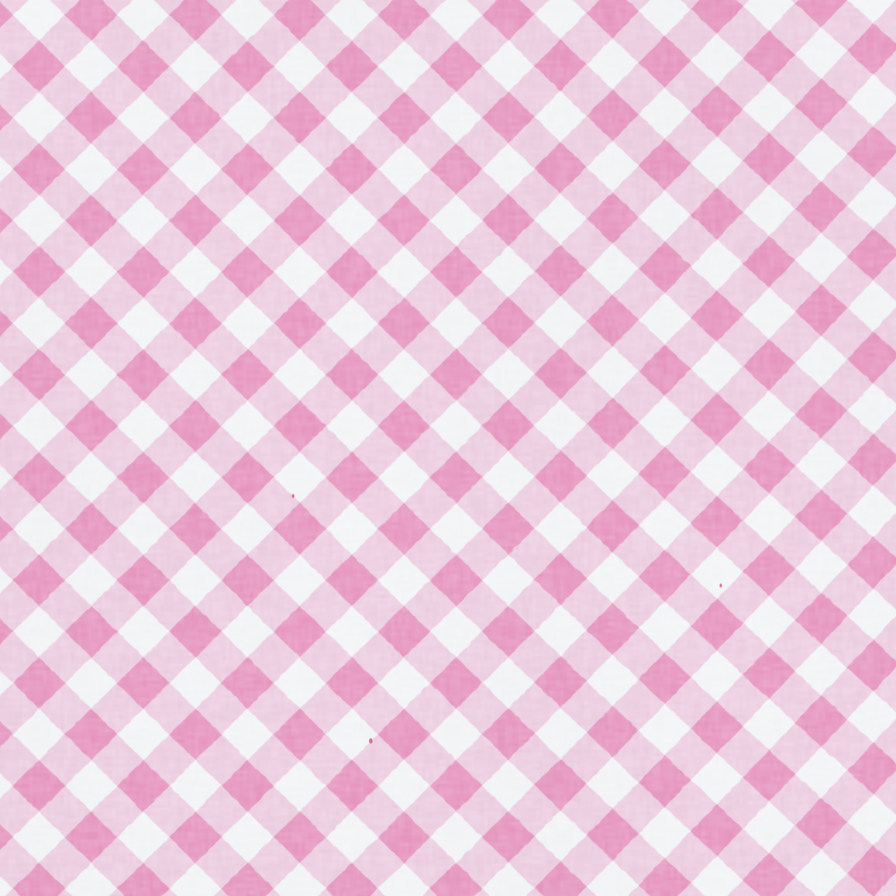
Write a WebGL 1 fragment shader that draws this pattern.

```glsl
precision highp float;

// Pink gingham on the bias: two families of diagonal bands cross on white cloth,
// giving deep pink diamonds where they overlap and pale pink where only one runs.
// The cloth bends slightly at the right and carries thread grain and a few specks.

uniform vec2 u_resolution;

float hash(vec2 p) {
  return fract(sin(dot(p, vec2(127.1, 311.7))) * 43758.5453);
}

float noise(vec2 p) {
  vec2 i = floor(p);
  vec2 f = fract(p);
  f = f * f * (3.0 - 2.0 * f);
  return mix(mix(hash(i), hash(i + vec2(1.0, 0.0)), f.x),
             mix(hash(i + vec2(0.0, 1.0)), hash(i + vec2(1.0, 1.0)), f.x), f.y);
}

// Coverage of a band centred on whole phases and half a period wide
float band(float phase, float soft) {
  float fromCentre = abs(fract(phase + 0.5) - 0.5);
  return 1.0 - smoothstep(-soft, soft, fromCentre - 0.251);
}

// Rare small marks, at most one in each cell of a coarse grid
float specks(vec2 p, float pixel) {
  vec2 cell = floor(p * 8.0);
  vec2 centre = 0.2 + 0.6 * vec2(hash(cell + 3.1), hash(cell + 7.7));
  vec2 offset = (fract(p * 8.0) - centre) / 8.0;
  float radius = mix(0.0012, 0.0025, hash(cell + 5.3));
  float mark = 1.0 - smoothstep(radius - pixel, radius + pixel, length(offset * vec2(1.2, 0.8)));
  return mark * step(0.93, hash(cell + 11.9));
}

void main() {
  vec2 uv = gl_FragCoord.xy / u_resolution;
  float pixel = 1.0 / min(u_resolution.x, u_resolution.y);

  // Sag of the cloth, upward toward the right edge
  float bend = max(0.0, (uv.x - 0.495) / 0.48);
  vec2 cloth = uv - vec2(0.0, 0.0195 * bend * bend);

  // Slightly ragged print edge
  vec2 ragged = vec2(noise(uv * 190.0), noise(uv * 190.0 + 41.0)) - 0.5;
  vec2 q = (cloth + 0.0016 * ragged - vec2(0.5091, 0.5818)) / vec2(0.1164, 0.1147);

  // Crossing diagonal bands
  float soft = 12.2 * max(0.8 * pixel, 0.0013);
  float rising = band(q.x - q.y, soft);
  float falling = band(q.x + q.y, soft);
  vec3 white = vec3(0.953, 0.957, 0.965);
  vec3 pale = vec3(0.93, 0.82, 0.89);
  vec3 deep = vec3(0.91, 0.62, 0.77);
  vec3 color = mix(mix(white, pale, falling), mix(pale, deep, falling), rising);

  // Thread grain, stronger where there is more ink
  float grain = noise(uv * vec2(75.0, 260.0)) + noise(uv * vec2(260.0, 75.0) + 17.0) - 1.0;
  float ink = 0.5 * (rising + falling);
  color += grain * mix(vec3(0.008), vec3(0.012, 0.045, 0.03), ink);

  // Faint uneven tone across the cloth
  color += 0.008 * (noise(uv * 5.0) - 0.5);

  color = mix(color, vec3(0.82, 0.3, 0.5), 0.8 * specks(uv, pixel));
  gl_FragColor = vec4(clamp(color, 0.0, 1.0), 1.0);
}
```
